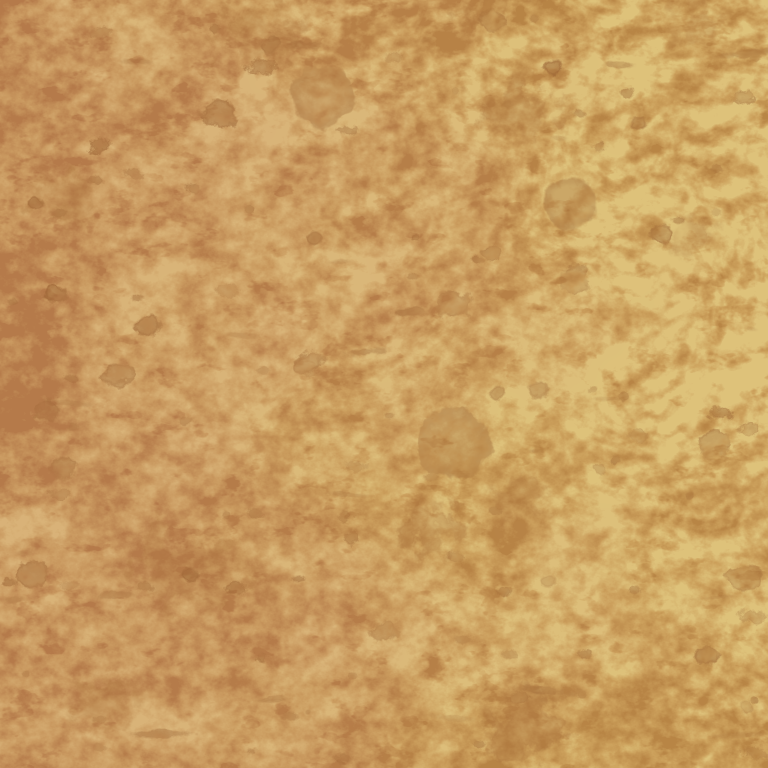
Reproduce this texture procedurally as a WebGL 2 fragment shader.

```glsl
#version 300 es
precision highp float;
// Aged ochre parchment: mottled clouds, crumbly relief, ragged stains, round spots and dashes.

#define CLOUD_GAIN 0.95
#define MOTTLE_GAIN 0.95
#define GRAIN_GAIN 1.15
#define RELIEF_GAIN 2.0
#define FLECK_GAIN 0.30
#define STAIN_GAIN 0.70
#define SPOT_GAIN 0.72
#define EDGE_SOFTNESS 0.0022

uniform vec2 u_resolution;
out vec4 fragColor;

uint mixBits(uint n) {
    n = (n ^ 61u) ^ (n >> 16u);
    n *= 9u;
    n ^= n >> 4u;
    n *= 0x27d4eb2du;
    return n ^ (n >> 15u);
}

float hash(vec2 cell, float seed) {
    uvec2 c = uvec2(ivec2(cell) + 4096);
    uint n = mixBits(c.x + mixBits(c.y + mixBits(uint(seed))));
    return float(n >> 8u) / 16777216.0;
}

float noise(vec2 p) {
    vec2 i = floor(p), f = fract(p);
    f = f * f * (3.0 - 2.0 * f);
    return mix(mix(hash(i, 0.0), hash(i + vec2(1, 0), 0.0), f.x),
               mix(hash(i + vec2(0, 1), 0.0), hash(i + vec2(1, 1), 0.0), f.x), f.y);
}

// Fractal noise centred on zero
float fbm(vec2 p) {
    float sum = 0.0, amp = 0.5;
    for (int k = 0; k < 4; k++) {
        sum += amp * (noise(p) - 0.5);
        p = mat2(0.8, 0.6, -0.6, 0.8) * p * 2.03 + 17.3;
        amp *= 0.55;
    }
    return sum;
}

// Scattered ellipses, one candidate per grid cell; radii are in canvas units
float scatter(vec2 p, float cells, float density, vec2 radii,
              float stretch, float ragged, float softness, float seed) {
    vec2 home = floor(p * cells);
    float wobble = ragged * fbm(p * (30.0 + 5.0 * cells) + seed);
    float cover = 0.0;
    for (int y = -1; y <= 1; y++)
    for (int x = -1; x <= 1; x++) {
        vec2 cell = home + vec2(x, y);
        if (hash(cell, seed) > density) continue;
        vec2 jitter = vec2(hash(cell, seed + 1.0), hash(cell, seed + 2.0));
        vec2 d = p - (cell + 0.15 + 0.7 * jitter) / cells;
        float size = hash(cell, seed + 3.0);
        float radius = mix(radii.x, radii.y, size * size);
        d.y += 0.2 * (hash(cell, seed + 4.0) - 0.5) * d.x;
        d.x /= mix(1.0, stretch, hash(cell, seed + 5.0));
        float dist = length(d) + wobble * radius;
        float disc = 1.0 - smoothstep(radius - softness, radius + softness, dist);
        float rim = 0.7 + 0.3 * smoothstep(0.6, 0.9, dist / radius);
        cover = max(cover, disc * rim * mix(0.4, 1.0, hash(cell, seed + 6.0)));
    }
    return cover;
}

// Ochre ramp from shaded brown to pale straw
vec3 ochre(float tone, float redness) {
    vec3 shade = mix(vec3(0.72, 0.52, 0.27), vec3(0.71, 0.48, 0.29), redness);
    vec3 body = mix(vec3(0.80, 0.63, 0.36), vec3(0.79, 0.60, 0.375), redness);
    vec3 straw = mix(vec3(0.87, 0.76, 0.48), vec3(0.85, 0.70, 0.47), redness);
    return tone < 0.5 ? mix(shade, body, tone * 2.0) : mix(body, straw, tone * 2.0 - 1.0);
}

void main() {
    vec2 p = gl_FragCoord.xy / u_resolution.y;
    vec2 warp = vec2(fbm(p * 5.0 + 3.1), fbm(p * 5.0 + 41.7));

    // Broad clouds, blotchy mottling and fine grain
    float mottle = fbm(p * vec2(15.0, 19.0) + warp);
    float grain = fbm(p * vec2(62.0, 72.0));
    float tone = 0.57 + CLOUD_GAIN * fbm(p * 3.6 + 0.4 * warp + 7.0);
    tone += MOTTLE_GAIN * mottle + GRAIN_GAIN * grain;

    // Ruddy, darker left margin and yellower right side
    float redness = 1.0 - smoothstep(0.1, 0.9, p.x + 0.6 * warp.x);
    vec2 margin = (p - vec2(-0.02, 0.44)) / vec2(0.24, 0.28);
    tone += 0.18 * (p.x - 0.45) - 0.20 * exp(-dot(margin, margin));

    // Crumbly relief lit from the upper left, strongest at upper right
    float rough = 0.3 + 0.7 * smoothstep(0.55, 1.0, p.x * 0.8 + p.y * 0.5 + warp.y * 0.6);
    vec2 q = p * vec2(21.0, 27.0) + warp * 3.0;
    float relief = fbm(q) - fbm(q + vec2(-0.2, 0.28));
    float crest = pow(1.0 - abs(2.0 * noise(q * 0.7 + 9.0) - 1.0), 6.0);
    tone += rough * (RELIEF_GAIN * relief + 0.14 * crest);

    // Small dark flecks, drawn out sideways
    float fleck = smoothstep(0.13, 0.26, fbm(p * vec2(30.0, 52.0) + 23.0));
    tone -= FLECK_GAIN * fleck;

    // Ragged blotchy stains
    float stain = scatter(p, 5.0, 0.45, vec2(0.022, 0.058), 1.5, 2.2, 0.012, 11.0);
    stain *= clamp(0.75 + 2.0 * fbm(p * 34.0 + 5.0), 0.0, 1.0);

    // Round spots in three sizes and thin horizontal dashes
    float spot = scatter(p, 3.0, 0.36, vec2(0.028, 0.048), 1.0, 0.45, EDGE_SOFTNESS, 23.0);
    spot = max(spot, scatter(p, 9.0, 0.30, vec2(0.008, 0.019), 1.5, 1.3, EDGE_SOFTNESS, 37.0));
    spot = max(spot, 0.9 * scatter(p, 19.0, 0.22, vec2(0.004, 0.009), 2.2, 1.7, EDGE_SOFTNESS, 53.0));
    spot = max(spot, 0.8 * scatter(p, 8.0, 0.40, vec2(0.002, 0.005), 9.0, 1.7, EDGE_SOFTNESS, 71.0));
    spot *= clamp(0.85 + 1.2 * mottle + 1.6 * grain, 0.0, 1.0);

    vec3 color = ochre(clamp(tone, 0.0, 1.0), redness);
    color = mix(color, vec3(0.66, 0.44, 0.23), STAIN_GAIN * stain);
    color = mix(color, vec3(0.59, 0.37, 0.19), SPOT_GAIN * spot);
    fragColor = vec4(color, 1.0);
}
```
